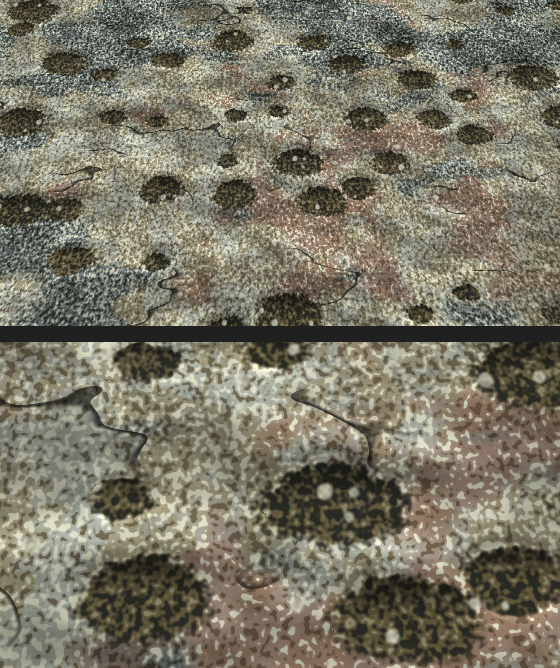
Top, the full canvas; bottom, a detail of the centre.
This texture is drawn by a WebGL 2 fragment shader. Its source:

```glsl
#version 300 es
precision highp float;
// Weathered lichen-speckled rock slope, pitted with mossy hollows.

uniform vec2 u_resolution;
out vec4 fragColor;

const vec3 TAN = vec3(0.55, 0.53, 0.43);
const vec3 PALE = vec3(0.75, 0.75, 0.67);
const vec3 GREY = vec3(0.58, 0.60, 0.56);
const vec3 SLATE = vec3(0.36, 0.40, 0.40);
const vec3 BROWN = vec3(0.38, 0.35, 0.27);
const vec3 DARK = vec3(0.18, 0.19, 0.16);
const vec3 RUST = vec3(0.50, 0.36, 0.30);
const vec3 MOSS = vec3(0.34, 0.30, 0.17);

const float PIT_SPACING = 0.27;
const float PIT_SHARE = 0.72;
const vec2 PIT_RADIUS = vec2(0.04, 0.11);
const float GRAIN_SCALE = 75.0;
const float PEBBLE_SCALE = 26.0;
const float RELIEF = 0.9;

vec2 hash2(vec2 cell) {
  vec3 a = fract(cell.xyx * vec3(0.1031, 0.1030, 0.0973));
  a += dot(a, a.yzx + 33.33);
  return fract((a.xx + a.yz) * a.zy);
}

float cornerSlope(vec2 cell, vec2 offset) {
  float angle = 6.2832 * hash2(cell).x;
  return dot(vec2(cos(angle), sin(angle)), offset);
}

float gradientNoise(vec2 p) {
  vec2 i = floor(p), f = fract(p);
  vec2 u = f * f * f * (f * (f * 6.0 - 15.0) + 10.0);
  vec2 e = vec2(1.0, 0.0);
  return mix(mix(cornerSlope(i, f), cornerSlope(i + e, f - e), u.x),
             mix(cornerSlope(i + e.yx, f - e.yx), cornerSlope(i + 1.0, f - 1.0), u.x), u.y);
}

float fbm(vec2 p) {
  float sum = 0.0, amp = 1.0;
  for (int i = 0; i < 4; i++) {
    sum += amp * gradientNoise(p);
    p = mat2(1.6, 1.2, -1.2, 1.6) * p + 7.3;
    amp *= 0.5;
  }
  return sum;
}

// Nearest hollow: xy = offset in radii, z = distance in radii.
vec3 nearestPit(vec2 g) {
  vec2 cell = floor(g / PIT_SPACING);
  vec3 best = vec3(0.0, 0.0, 9.0);
  for (int y = -1; y <= 1; y++) {
    for (int x = -1; x <= 1; x++) {
      vec2 id = cell + vec2(x, y);
      vec2 kind = hash2(id + 41.0);
      if (kind.x > PIT_SHARE) continue;
      vec2 centre = (id + 0.15 + 0.7 * hash2(id + 13.0)) * PIT_SPACING;
      float radius = mix(PIT_RADIUS.x, PIT_RADIUS.y, kind.y * kind.y);
      vec2 offset = (g - centre) / (radius * vec2(1.15, 1.0));
      float dist = length(offset);
      if (dist < best.z) best = vec3(offset, dist);
    }
  }
  return best;
}

float pebbles(vec2 p, float share) {
  vec2 id = floor(p), kind = hash2(id + 5.0);
  vec2 offset = fract(p) - 0.35 - 0.3 * hash2(id + 77.0);
  float size = mix(0.12, 0.32, kind.y);
  return step(kind.x, share) * (1.0 - smoothstep(size - 0.1, size + 0.08, length(offset)));
}

void main() {
  vec2 p = gl_FragCoord.xy / u_resolution.y;
  float aspect = u_resolution.x / u_resolution.y;
  // Receding ground plane
  vec2 g = vec2((p.x - 0.5 * aspect) * (1.0 + 0.6 * p.y), p.y * (1.2 + 0.8 * p.y)) + 6.0;
  vec2 t = g * vec2(1.0, 0.65);

  // Grain of lichen and crystals
  float patches = fbm(t * 6.0);
  float grain = gradientNoise(t * GRAIN_SCALE) + 0.8 * gradientNoise(t * GRAIN_SCALE * 1.87 + 31.0);
  grain += 0.3 * patches + 0.2 * gradientNoise(t * 28.0);

  // Warm rock with grey lichen and rusty stains
  float lichen = smoothstep(-0.15, 0.2, fbm(t * 9.0 + 20.0) + 0.5 * gradientNoise(t * 60.0 + 3.0));
  vec3 middle = mix(TAN, GREY, lichen);
  float centreRight = 1.0 - smoothstep(0.1, 0.6, length((p - vec2(0.68 * aspect, 0.4)) * vec2(0.75, 1.0)));
  float stain = smoothstep(0.0, 0.35, fbm(g * 3.0 + 50.0) + 0.4 * centreRight - 0.2);
  middle = mix(middle, RUST, 0.6 * stain);
  vec3 rock = mix(mix(BROWN, RUST * 0.7, 0.5 * stain), middle, smoothstep(-0.45, -0.15, grain));
  rock = mix(rock, PALE, smoothstep(0.08, 0.36, grain - 0.12 * stain));

  // Dark slate bands on the upper slope and lower left
  float bias = 0.45 * smoothstep(0.62, 0.85, p.y) - 0.36;
  bias += 0.6 * (1.0 - smoothstep(0.1, 0.75, p.x + 0.6 * p.y));
  float slateMask = smoothstep(-0.08, 0.14, fbm(g * vec2(1.8, 3.2)) + bias);
  vec3 slate = mix(DARK, SLATE, smoothstep(-0.42, -0.08, grain));
  slate = mix(slate, GREY, smoothstep(0.04, 0.28, grain));
  slate = mix(slate, PALE, smoothstep(0.3, 0.5, grain));
  vec3 color = mix(rock, slate, 0.92 * slateMask);

  // Broad swells lit from above
  float swell = fbm(g * 2.6 + 9.0) - fbm((g + vec2(0.02, 0.045)) * 2.6 + 9.0);
  color *= 1.0 + RELIEF * clamp(swell, -0.25, 0.2);

  // Broken ledges with thin shadows
  float ledge = fbm(g * vec2(1.6, 2.3) + 80.0);
  float shadow = smoothstep(0.0, 0.008, ledge) * (1.0 - smoothstep(0.012, 0.05, ledge));
  color *= 1.0 - 0.65 * shadow * smoothstep(0.05, 0.2, gradientNoise(g * 3.5 + 17.0));

  // Hollows: shaded upper wall, mossy floor, bright lower lip
  vec3 pit = nearestPit(g + 0.018 * vec2(fbm(g * 9.0), fbm(g * 9.0 + 60.0)));
  float edge = pit.z + 0.12 * grain;
  float inside = 1.0 - smoothstep(0.8, 1.08, edge);
  float lip = smoothstep(0.95, 1.1, edge) * (1.0 - smoothstep(1.1, 1.5, edge));
  color *= 1.0 - lip * 0.22 * clamp(pit.y, -0.5, 1.0);
  vec3 floorColor = mix(DARK * 0.8, mix(BROWN, MOSS, 0.55), smoothstep(-0.3, 0.2, grain));
  floorColor = mix(floorColor, TAN, 0.8 * smoothstep(0.3, 0.6, grain));
  floorColor *= 1.0 - 0.45 * smoothstep(-0.1, 0.8, pit.y);
  color = mix(color, floorColor, 0.95 * inside);

  // Loose soil in the lower right corner, with scattered pebbles
  float soil = smoothstep(0.0, 0.3, p.x - aspect + 0.35 - 0.6 * p.y + 0.3 * patches);
  color = mix(color, mix(DARK, BROWN * 1.15, smoothstep(-0.3, 0.25, grain)), 0.6 * soil);
  float stones = pebbles(t * PEBBLE_SCALE, 0.02 + 0.12 * inside + 0.25 * soil);
  color = mix(color, PALE * (1.0 + 0.2 * grain), 0.85 * stones);

  fragColor = vec4(clamp(color, 0.0, 1.0), 1.0);
}
```
